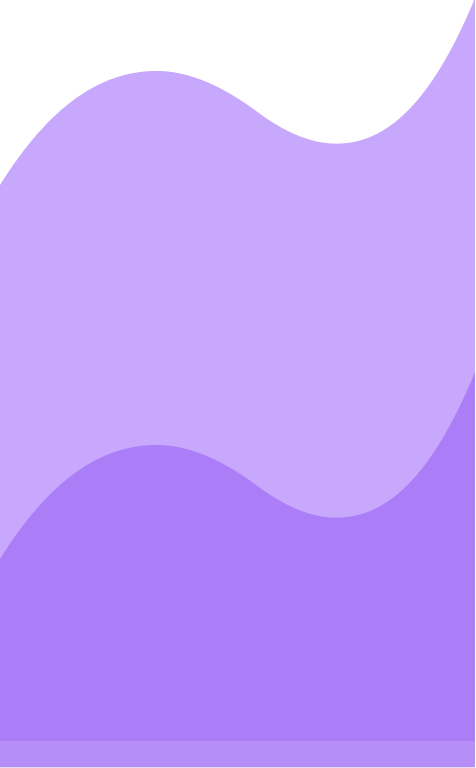
Reproduce this background procedurally as a WebGL 1 fragment shader.

```glsl
precision highp float;

uniform vec2 u_resolution;

const vec3 PAPER = vec3(1.0);
const vec3 LILAC = vec3(0.78, 0.66, 0.99);
const vec3 VIOLET = vec3(0.67, 0.49, 0.97);
const vec3 STRIP = vec3(0.71, 0.56, 0.97);

// Wave knots: position x, height y, slope z (fractions of the canvas)
const vec3 START = vec3(0.0, 0.7591, 0.994);
const vec3 CREST = vec3(0.3291, 0.9076, 0.0);
const vec3 BEND = vec3(0.5409, 0.8542, -0.46);
const vec3 TROUGH = vec3(0.7065, 0.8130, 0.0);
const vec3 FINISH = vec3(0.9979, 1.0026, 1.50);

const float WAVE_DROP = 0.487;
const float STRIP_TOP = 0.0352;
const float BOTTOM_EDGE = 0.0009;
const float RIGHT_EDGE = 0.9979;

// Cubic Hermite curve between two knots
float hermite(vec3 a, vec3 b, float x) {
  float span = b.x - a.x;
  float t = (x - a.x) / span;
  float s = 1.0 - t;
  return s * s * ((1.0 + 2.0 * t) * a.y + t * span * a.z)
       + t * t * ((1.0 + 2.0 * s) * b.y - s * span * b.z);
}

float waveHeight(float x) {
  if (x < CREST.x) return hermite(START, CREST, x);
  if (x < BEND.x) return hermite(CREST, BEND, x);
  if (x < TROUGH.x) return hermite(BEND, TROUGH, x);
  return hermite(TROUGH, FINISH, x);
}

// Coverage from a signed distance measured in pixels
float coverage(float pixels) {
  return clamp(pixels + 0.5, 0.0, 1.0);
}

void main() {
  vec2 uv = gl_FragCoord.xy / u_resolution;
  vec2 texel = 1.0 / u_resolution;

  // Wave height and its slope on screen, for even edge smoothing
  float height = waveHeight(uv.x);
  float rise = waveHeight(uv.x + 0.5 * texel.x) - waveHeight(uv.x - 0.5 * texel.x);
  float slope = rise / texel.y;
  float edgeScale = u_resolution.y / sqrt(1.0 + slope * slope);

  // Layers from back to front
  vec3 color = mix(PAPER, LILAC, coverage((height - uv.y) * edgeScale));
  color = mix(color, VIOLET, coverage((height - WAVE_DROP - uv.y) * edgeScale));
  color = mix(color, STRIP, coverage((STRIP_TOP - uv.y) * u_resolution.y));

  // Thin paper margin on the right and bottom
  float inside = coverage((RIGHT_EDGE - uv.x) * u_resolution.x)
               * coverage((uv.y - BOTTOM_EDGE) * u_resolution.y);
  gl_FragColor = vec4(mix(PAPER, color, inside), 1.0);
}
```
